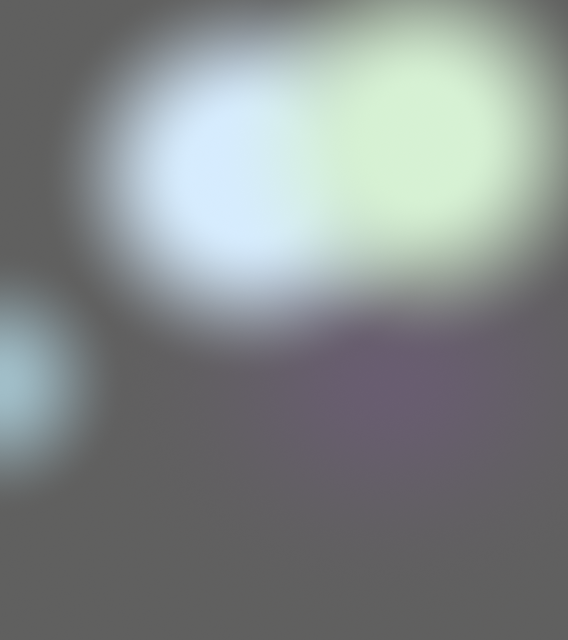
Write a Shadertoy shader that draws this background.

```glsl
// Soft, blurred colour lights on a flat grey field: a pale blue and a pale
// green glow that overlap, a teal glow at the left edge and a faint violet haze.
// Each glow is an ellipse with a wide smooth rim, layered back to front.

// Colours
const vec3 GREY   = vec3(0.376, 0.376, 0.373);
const vec3 VIOLET = vec3(0.410, 0.365, 0.440);
const vec3 TEAL   = vec3(0.630, 0.745, 0.785);
const vec3 BLUE   = vec3(0.840, 0.925, 0.995);
const vec3 GREEN  = vec3(0.840, 0.945, 0.830);

// Placement in units of canvas height: centre.xy, radii.xy
const vec4 VIOLET_AREA = vec4(0.612, 0.405, 0.240, 0.190);
const vec4 TEAL_AREA   = vec4(0.003, 0.402, 0.100, 0.106);
const vec4 BLUE_AREA   = vec4(0.391, 0.727, 0.211, 0.204);
const vec4 GREEN_AREA  = vec4(0.658, 0.779, 0.203, 0.210);

// Half width of the rim, relative to the radius
const float TEAL_RIM  = 0.95;
const float BLUE_RIM  = 0.56;
const float GREEN_RIM = 0.60;

const float GRAIN = 1.0 / 255.0;

// Distance from the centre of an area, where 1 is its outline
float ellipseDistance(vec2 p, vec4 area) {
    return length((p - area.xy) / area.zw);
}

// Coverage of an ellipse whose rim fades in and out around the outline
float glow(vec2 p, vec4 area, float rim) {
    return 1.0 - smoothstep(1.0 - rim, 1.0 + rim, ellipseDistance(p, area));
}

// Gaussian falloff without a plateau
float haze(vec2 p, vec4 area) {
    float d = ellipseDistance(p, area);
    return exp(-d * d);
}

float hash(vec2 p) {
    return fract(sin(dot(p, vec2(12.99, 78.23))) * 43758.5);
}

void mainImage(out vec4 fragColor, in vec2 fragCoord) {
    vec2 p = fragCoord / iResolution.y;

    // Layers, back to front
    vec3 color = mix(GREY, VIOLET, haze(p, VIOLET_AREA));
    color = mix(color, TEAL, glow(p, TEAL_AREA, TEAL_RIM));
    color = mix(color, BLUE, glow(p, BLUE_AREA, BLUE_RIM));
    color = mix(color, GREEN, glow(p, GREEN_AREA, GREEN_RIM));

    // Dither to hide banding in the wide gradients
    color += (hash(fragCoord) - 0.5) * GRAIN;
    fragColor = vec4(color, 1.0);
}
```
